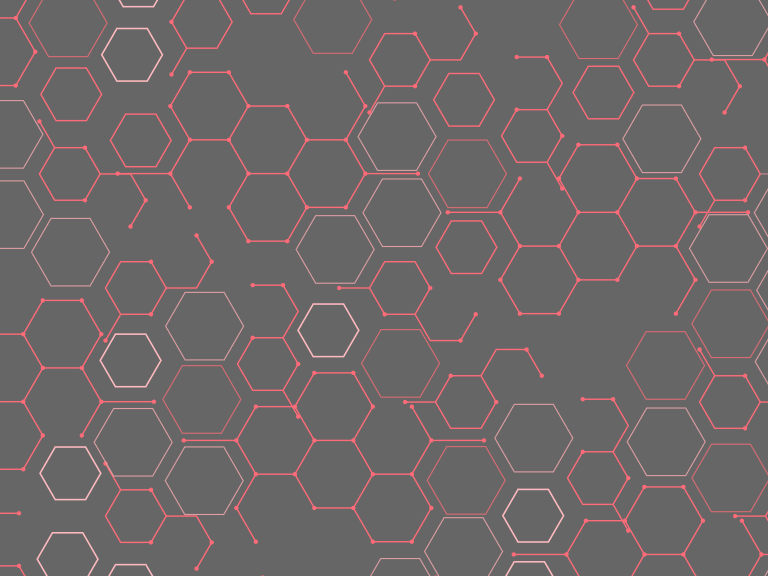
Write a WebGL 2 fragment shader that draws this background.

```glsl
#version 300 es
precision highp float;

uniform vec2 u_resolution;
out vec4 fragColor;

#define COLUMN_PITCH 0.1146
#define ROW_PITCH 0.132
#define BIG_RADIUS 0.0677
#define SMALL_RADIUS 0.0527
#define JITTER 0.010
#define THIN_LINE 0.0019
#define BOND_LINE 0.0024
#define BOLD_LINE 0.0027
#define DOT_RADIUS 0.0037
#define ORIGIN vec2(0.465, 0.764)

const vec3 GREY = vec3(0.40);
const vec3 CORAL = vec3(1.0, 0.42, 0.47);
const vec3 DULL_CORAL = vec3(0.86, 0.42, 0.45);
const vec3 ROSE = vec3(0.87, 0.62, 0.64);
const vec3 BLUSH = vec3(1.0, 0.73, 0.75);
const vec3 FADED = vec3(0.70, 0.52, 0.54);
const float S = 0.8660254;  // sin 60

vec2 hash2(vec2 c) {
  vec3 p = fract(c.xyx * vec3(0.1031, 0.1030, 0.0973));
  p += dot(p, p.yzx + 33.33);
  return fract((p.xx + p.yz) * p.zy);
}

vec2 rotate(vec2 p, float angle) {
  float c = cos(angle), s = sin(angle);
  return vec2(c * p.x - s * p.y, s * p.x + c * p.y);
}

// Outline of a flat-topped hexagon of unit circumradius
float hexagon(vec2 p) {
  p = abs(p);
  return abs(max(p.y, p.x * S + p.y * 0.5) - S);
}

float segment(vec2 p, vec2 a, vec2 b) {
  vec2 ab = b - a;
  return length(p - a - ab * clamp(dot(p - a, ab) / dot(ab, ab), 0.0, 1.0));
}

// The functions below return (distance to lines, distance to dots)
vec2 dottedHexagon(vec2 p) {
  vec2 a = abs(p);
  return vec2(hexagon(p), min(length(a - vec2(1, 0)), length(a - vec2(0.5, S))));
}

vec2 bond(vec2 p, vec2 a, vec2 b) {
  return vec2(segment(p, a, b), length(p - b));
}

vec2 cluster(vec2 p) {
  vec2 d = min(dottedHexagon(p), dottedHexagon(p + vec2(0, 2.0 * S)));
  d = min(d, min(dottedHexagon(p - vec2(1.5, S)), dottedHexagon(p + vec2(1.5, S))));
  d = min(d, bond(p, vec2(-2.5, -S), vec2(-3.85, -S)));
  d = min(d, bond(p, vec2(2.5, -S), vec2(3.85, -S)));
  d = min(d, min(bond(p, vec2(2, 0), vec2(2.5, -S)), bond(p, vec2(2.5, -S), vec2(2, -2.0 * S))));
  return min(d, min(bond(p, vec2(-2, 0), vec2(-2.5, S)), bond(p, vec2(-2.5, S), vec2(-2, 2.0 * S))));
}

vec2 moleculeRing(vec2 p) {
  vec2 d = vec2(hexagon(p), length(vec2(p.x, abs(p.y)) - vec2(0.5, S)));
  return min(d, bond(p, vec2(-0.5, -S), vec2(-1.0, -2.0 * S)));
}

vec2 moleculeArm(vec2 p) {
  vec2 d = min(bond(p, vec2(2, 0), vec2(2.5, S)), bond(p, vec2(2.5, S), vec2(2, 2.0 * S)));
  return vec2(min(d.x, segment(p, vec2(1, 0), vec2(2, 0))), d.y);
}

// Blend smooth lines and dots over the colour so far
void stroke(inout vec3 base, vec3 ink, float d, float width) {
  float w = width * u_resolution.y;
  float cover = clamp(0.5 * w + 0.5 - d * u_resolution.y, 0.0, 1.0);
  base = mix(base, ink, min(cover, w));
}

void drawBonds(inout vec3 base, vec3 ink, vec2 d) {
  stroke(base, ink, d.x, BOND_LINE);
  stroke(base, ink, d.y, 2.0 * DOT_RADIUS);
}

void main() {
  vec2 p = gl_FragCoord.xy / u_resolution.y - ORIGIN;
  vec3 color = GREY;
  float column = round(p.x / COLUMN_PITCH);

  // Staggered cells; a label of 0 to 20 shares them out among the motifs
  for (float i = -2.0; i <= 2.0; i++) {
    float q = column + i;
    float row = round(p.y / ROW_PITCH - 0.5 * q);
    for (float j = -1.0; j <= 1.0; j++) {
      vec2 cell = vec2(q, row + j);
      float label = mod(cell.x + 17.0 * cell.y, 21.0);
      vec2 kind = hash2(cell + 57.0), shift = hash2(cell + 131.0) - 0.5;
      vec2 local = p - vec2(q * COLUMN_PITCH, (cell.y + 0.5 * q) * ROW_PITCH);
      bool inCluster = label == 1.0 || label == 20.0 || label == 4.0
                    || label == 17.0 || label == 5.0 || label == 16.0;
      bool inArm = label == 3.0 || label == 8.0 || label == 19.0;

      if (inCluster || inArm) continue;
      if (label == 0.0) {
        vec2 flip = sign(kind - 0.5);
        drawBonds(color, CORAL, cluster(local * flip / BIG_RADIUS + vec2(0, 0.1)) * BIG_RADIUS);
      } else if (label == 2.0 || label == 12.0 || label == 14.0) {
        // Turn the arm towards the free neighbouring cell
        float turn = label == 2.0 ? 1.0 : label == 12.0 ? 3.0 : -1.0;
        vec2 m = rotate(local, -turn * radians(30.0)) / SMALL_RADIUS;
        if (kind.x < 0.5) m.y = -m.y;
        m = rotate(m, radians(30.0));
        drawBonds(color, kind.y < 0.25 ? FADED : CORAL, moleculeArm(m) * SMALL_RADIUS);
        drawBonds(color, CORAL, moleculeRing(m) * SMALL_RADIUS);
      } else {
        // Single hexagons: large and thin, or small and bold
        bool big = kind.x < 0.56;
        float radius = big ? BIG_RADIUS : SMALL_RADIUS;
        float d = hexagon((local - shift * JITTER * (big ? 1.0 : 2.0)) / radius) * radius;
        if (big) stroke(color, kind.y < 0.2 ? DULL_CORAL : ROSE, d, THIN_LINE);
        else if (kind.x < 0.84) stroke(color, BLUSH, d, BOLD_LINE);
        else stroke(color, CORAL, d, BOND_LINE);
      }
    }
  }
  fragColor = vec4(color, 1.0);
}
```
